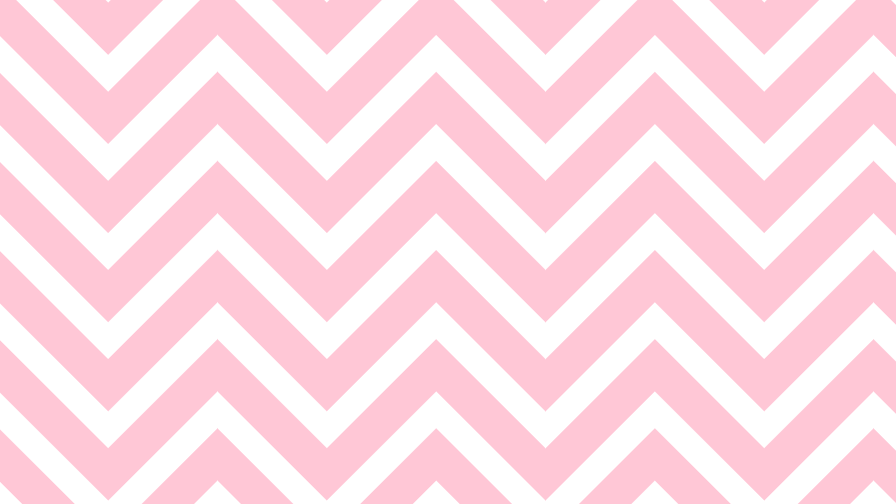
This pattern is drawn by a Shadertoy shader. Its source:

```glsl
// Horizontal white chevron stripes on a soft pink ground.

// Lengths are fractions of the canvas height.
#define ZIGZAG_WIDTH  0.4339
#define ZIGZAG_HEIGHT 0.2164
#define STRIPE_PITCH  0.17685
#define STRIPE_WIDTH  0.0731
#define VALLEY_X      0.2146
#define VALLEY_TOP_Y  0.5375
#define PINK          vec3(1.0, 0.78, 0.84)
#define WHITE         vec3(1.0)

// Triangle wave: 0 at each valley, 1 at each peak.
float zigzag(float x) {
    float t = fract((x - VALLEY_X) / ZIGZAG_WIDTH);
    return 1.0 - abs(2.0 * t - 1.0);
}

// Signed distance to the nearest stripe, negative inside.
float stripeDistance(vec2 p) {
    float centerY = VALLEY_TOP_Y - 0.5 * STRIPE_WIDTH + ZIGZAG_HEIGHT * zigzag(p.x);
    float offset = fract((p.y - centerY) / STRIPE_PITCH + 0.5) - 0.5;
    float vertical = abs(offset) * STRIPE_PITCH - 0.5 * STRIPE_WIDTH;
    // Turn the vertical gap into the distance across the slanted band.
    float slope = 2.0 * ZIGZAG_HEIGHT / ZIGZAG_WIDTH;
    return vertical * inversesqrt(1.0 + slope * slope);
}

void mainImage(out vec4 fragColor, in vec2 fragCoord) {
    vec2 p = fragCoord / iResolution.y;
    float pixel = 1.0 / iResolution.y;

    // Blend across one pixel at the stripe edges.
    float coverage = clamp(0.5 - stripeDistance(p) / pixel, 0.0, 1.0);
    fragColor = vec4(mix(PINK, WHITE, coverage), 1.0);
}
```
